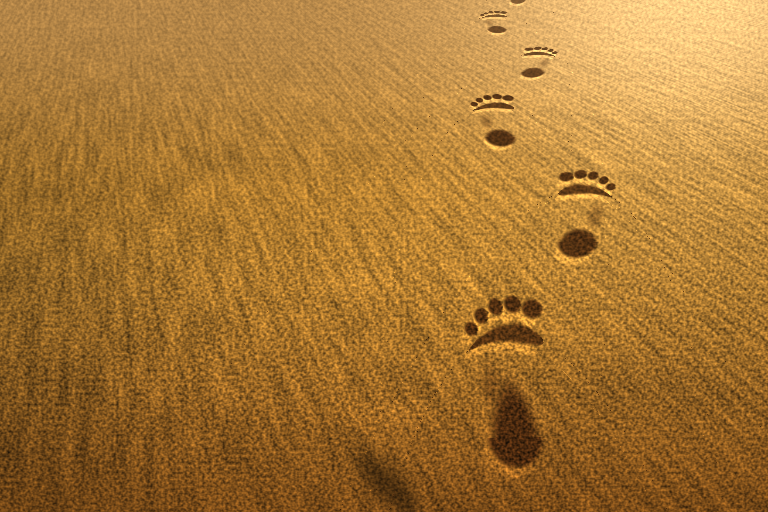
This texture is drawn by a WebGL 1 fragment shader. Its source:

```glsl
precision highp float;
uniform vec2 u_resolution;

#define VANISHING vec2(0.20, 1.30)
#define SUN vec2(1.36, 1.04)
#define SAND_NEAR vec3(0.46, 0.28, 0.09)
#define SAND_MID vec3(0.64, 0.45, 0.17)
#define SAND_FAR vec3(0.70, 0.52, 0.28)
#define SUNLIT vec3(0.36, 0.36, 0.34)
#define SHADOW vec3(0.20, 0.10, 0.035)
#define GRAIN_FREQ 150.0
#define GRAIN_AMOUNT 0.62
#define RIPPLE_FREQ 48.0
#define RIPPLE_AMOUNT 0.26
#define RIM_AMOUNT 0.30

vec2 gradientAt(vec2 cell) {
  float h = fract(sin(dot(cell, vec2(127.1, 311.7))) * 43758.55);
  return vec2(cos(6.2832 * h), sin(6.2832 * h));
}

float gradientNoise(vec2 p) {
  vec2 i = floor(p), f = fract(p);
  vec2 w = f * f * f * (f * (f * 6.0 - 15.0) + 10.0);
  float a = dot(gradientAt(i), f);
  float b = dot(gradientAt(i + vec2(1.0, 0.0)), f - vec2(1.0, 0.0));
  float c = dot(gradientAt(i + vec2(0.0, 1.0)), f - vec2(0.0, 1.0));
  float d = dot(gradientAt(i + vec2(1.0, 1.0)), f - vec2(1.0, 1.0));
  return mix(mix(a, b, w.x), mix(c, d, w.x), w.y);
}

float softEllipse(vec2 p, vec2 radius, float inner, float outer) {
  return 1.0 - smoothstep(inner, outer, length(p / radius));
}

// Foot space: heel at v = 0, ball at v = 1, big toe towards +u
float footprint(vec2 p, vec2 heel, vec2 ball, float width, float side) {
  float v = (p.y - heel.y) / (ball.y - heel.y);
  float u = side * (p.x - mix(heel.x, ball.x, v)) / width;

  // Heel, drawn out towards the arch in near prints
  float nearness = smoothstep(0.11, 0.145, width);
  float reach = v > 0.0 ? mix(0.28, 0.66, nearness) : 0.31;
  float taper = 1.0 - 0.3 * max(v, 0.0);
  float fade = v > 0.0 ? mix(0.65, 0.45, nearness) : 0.8;
  float depth = softEllipse(vec2(u, v), vec2(0.38 * taper, reach), fade, 1.08);

  // Faint outer arch
  depth = max(depth, 0.42 * softEllipse(vec2(u + 0.24, v - 0.5), vec2(0.22, 0.36), 0.1, 1.0));

  // Curved ball, thicker on the inner side
  float bow = 1.02 - 0.5 * (u - 0.08) * (u - 0.08);
  float thickness = (0.085 + 0.09 * u) * sqrt(max(1.0 - 4.0 * u * u, 0.0)) + 0.001;
  float pad = 1.0 - smoothstep(0.6, 1.25, abs(v - bow) / thickness);
  depth = max(depth, 0.92 * pad);

  // Toes fan from little to big
  for (int i = 0; i < 5; i++) {
    float t = float(i) / 4.0;
    vec2 toe = vec2(mix(-0.44, 0.40, pow(t, 1.25)), 1.06 + 0.24 * sin(2.2 * t));
    vec2 radius = vec2(0.09 + 0.055 * t * t, 0.075 + 0.02 * t);
    depth = max(depth, softEllipse(vec2(u, v) - toe, radius, 0.7, 1.15));
  }
  return depth;
}

float trail(vec2 p) {
  float d = footprint(p, vec2(1.006, 0.146), vec2(0.986, 0.346), 0.146, 1.0);
  d = max(d, footprint(p, vec2(1.129, 0.527), vec2(1.145, 0.629), 0.107, -1.0));
  d = max(d, footprint(p, vec2(0.977, 0.732), vec2(0.963, 0.793), 0.082, 1.0));
  d = max(d, 0.9 * footprint(p, vec2(1.041, 0.859), vec2(1.055, 0.895), 0.0625, -1.0));
  d = max(d, 0.8 * footprint(p, vec2(0.971, 0.943), vec2(0.965, 0.969), 0.051, 1.0));
  return max(d, 0.7 * footprint(p, vec2(1.012, 1.0), vec2(1.02, 1.025), 0.04, -1.0));
}

void main() {
  vec2 p = gl_FragCoord.xy / u_resolution.y;
  p.x *= 1.5 * u_resolution.y / u_resolution.x;
  float range = VANISHING.y - p.y;

  // Broad sunlight across the beach
  vec3 sand = mix(SAND_NEAR, SAND_MID, smoothstep(-0.1, 0.55, p.y));
  sand = mix(sand, SAND_FAR, smoothstep(0.6, 1.0, p.y));
  float glow = exp(-2.6 * dot(p - SUN, p - SUN) / 0.42);
  sand += SUNLIT * glow * vec3(0.9, 0.85, 0.75);
  sand *= 1.0 + 0.12 * exp(-5.0 * dot(p - vec2(0.85, 0.5), p - vec2(0.85, 0.5)));
  sand *= 1.0 - 0.14 * smoothstep(0.45, 0.0, p.x) * smoothstep(1.0, 0.4, p.y);

  // Ripples running to the vanishing point
  vec2 ground = vec2((p.x - VANISHING.x) / range, log(range));
  float ripple = gradientNoise(vec2(ground.x * RIPPLE_FREQ, ground.y * 9.0));
  ripple += 0.6 * gradientNoise(vec2(ground.x * RIPPLE_FREQ * 2.1, ground.y * 22.0) + 17.0);
  float rippleFade = mix(0.35, 1.0, smoothstep(0.3, 0.65, range));

  // Coarse grains near, fine grains far
  float grain = gradientNoise(p * GRAIN_FREQ);
  grain += 0.6 * gradientNoise(p * GRAIN_FREQ * vec2(1.5, 1.8) + 41.0);
  float grainFade = mix(0.28, 1.0, smoothstep(0.3, 1.15, range));
  float relief = RIPPLE_AMOUNT * ripple * rippleFade + GRAIN_AMOUNT * grain * grainFade;
  sand *= 1.0 + relief;

  // Shallow hollow at the lower edge, with a lit crest
  vec2 hollow = p - vec2(0.76, 0.05);
  hollow.x += 0.6 * hollow.y;
  sand *= 1.0 - 0.42 * softEllipse(hollow, vec2(0.07, 0.11), 0.1, 1.0);
  sand *= 1.0 + 0.14 * softEllipse(p - vec2(0.75, 0.2), vec2(0.12, 0.06), 0.0, 1.0);

  // Pressed prints and their lit rims
  float scale = mix(1.0, 0.22, smoothstep(0.1, 0.95, p.y));
  float depth = trail(p + 0.003 * scale * vec2(grain, ripple));
  float rim = max(trail(p + vec2(0.012, 0.022) * scale) - depth, 0.0);
  sand *= 1.0 + RIM_AMOUNT * rim;
  vec3 pressed = SHADOW * (1.0 + 1.1 * grain * grainFade) + 0.12 * sand;
  sand = mix(sand, pressed, clamp(depth * (0.93 + 0.3 * grain * (1.0 - depth)), 0.0, 1.0));

  gl_FragColor = vec4(clamp(sand, 0.0, 1.0), 1.0);
}
```
